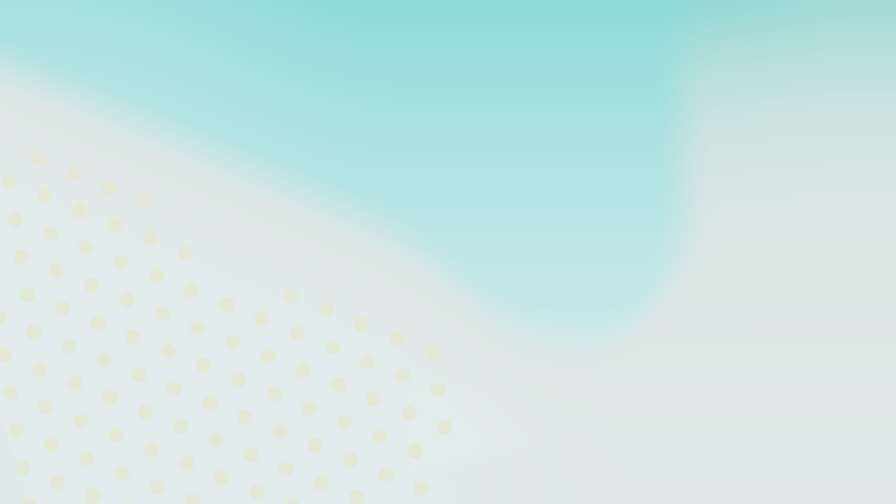
Reproduce this background procedurally as a Shadertoy shader.

```glsl
// Soft pastel backdrop: a blurred aqua wave hangs from the top over a pale ground,
// with a hazy upper right corner and a tilted lattice of cream dots at lower left.
// Lengths are in canvas heights; q.y runs downward from the top edge.

float smoothMin(float a, float b, float k) {
    float h = max(k - abs(a - b), 0.0) / k;
    return min(a, b) - h * h * k * 0.25;
}

// Positive inside the part above the sloping lower edge of the wave
float slopeField(vec2 q) {
    float bump = (q.x - 1.03) / 0.17;
    float edge = 0.13 + 0.43 * q.x + 0.075 * exp(-bump * bump);
    return (edge - q.y) * 0.9;
}

// Positive inside the whole wave, closed by a curved right side
float waveField(vec2 q) {
    float bend = max(q.y - 0.43, 0.0);
    float right = 1.36 - 2.3 * bend * bend - q.x;
    return smoothMin(slopeField(q), right, 0.06);
}

vec3 groundColor(vec2 q) {
    vec3 color = mix(vec3(0.865, 0.902, 0.892), vec3(0.873, 0.910, 0.902),
                     smoothstep(0.5, 1.0, q.y));

    // Cooler, lighter area below the slope
    float light = smoothstep(0.02, 0.25, -slopeField(q)) * (1.0 - smoothstep(0.75, 1.25, q.x));
    color = mix(color, vec3(0.886, 0.922, 0.922), light);

    // Faint leaf tip and lower left fold
    float leaf = 1.25 - q.x - 4.0 * abs(q.y - 0.84);
    color += 0.007 * smoothstep(-0.04, 0.08, leaf) * smoothstep(0.7, 1.0, q.x);
    color -= 0.009 * smoothstep(-0.004, 0.004, 0.35 * (q.y - 0.83) - q.x);

    // Aqua haze falling from the upper right
    float haze = mix(1.0, 0.8, smoothstep(1.35, 1.7, q.x)) * smoothstep(1.0, 1.4, q.x);
    haze *= exp(-pow(max(q.y, 0.0) / 0.19, 1.3));
    return mix(color, vec3(0.58, 0.845, 0.83), haze);
}

vec3 waveColor(vec2 q) {
    float depth = q.y + 0.2 * (1.0 - smoothstep(0.1, 0.8, q.x));
    float fade = 1.0 - pow(1.0 - clamp(depth / 0.65, 0.0, 1.0), 1.4);
    return mix(vec3(0.555, 0.855, 0.84), vec3(0.775, 0.905, 0.915), fade);
}

// Coverage of the skewed dot lattice, trimmed to a stepped patch
float dots(vec2 q, float pixel) {
    mat2 lattice = mat2(0.0699, 0.0282, 0.0120, 0.0744);
    vec2 uv = inverse(lattice) * (q - vec2(0.0185, 0.361));
    vec2 cell = floor(uv + 0.5);
    float dist = length(lattice * (uv - cell)) - 0.0152;

    float lastColumn = cell.y < 2.5 ? 12.5 : 11.5;
    bool inside = cell.y > -0.5 && cell.x < lastColumn;
    bool gap = abs(cell.y) < 0.5 && abs(cell.x - 6.5) < 1.0;
    bool topRow = abs(cell.y + 1.0) < 0.5 && abs(cell.x - 2.5) < 2.0;
    float shown = (inside && !gap) || topRow ? 1.0 : 0.0;
    float blur = max(pixel, 0.002);
    return shown * (1.0 - smoothstep(-blur, blur, dist));
}

void mainImage(out vec4 fragColor, in vec2 fragCoord) {
    vec2 q = fragCoord / iResolution.y;
    q.y = 1.0 - q.y;

    // Ground, then the soft wave, then the dots
    vec3 color = groundColor(q);
    float wave = smoothstep(-0.06, 0.065, waveField(q));
    color = mix(color, waveColor(q), wave);
    color = mix(color, vec3(0.885, 0.908, 0.828), 0.95 * dots(q, 1.0 / iResolution.y));

    fragColor = vec4(color, 1.0);
}
```
